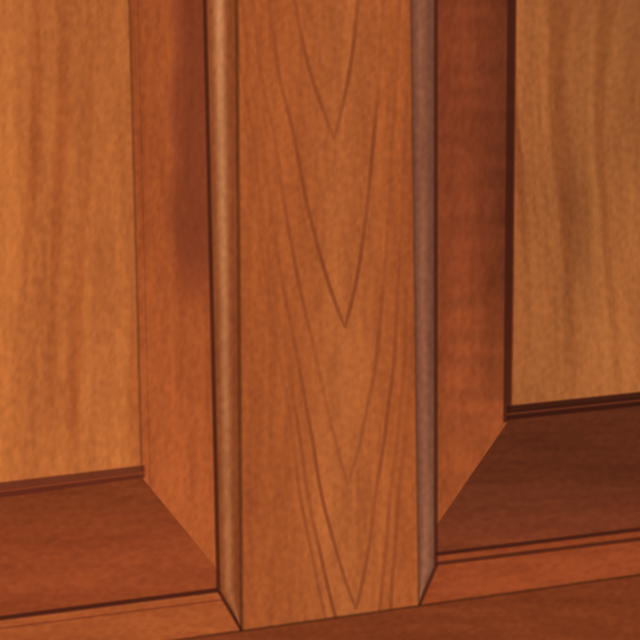
A WebGL 2 fragment shader for this texture:

```glsl
#version 300 es
precision highp float;

uniform vec2 u_resolution;
out vec4 fragColor;

const vec3 HONEY = vec3(0.76, 0.42, 0.205);
const vec3 CHERRY = vec3(0.655, 0.33, 0.16);
const vec3 RUSSET = vec3(0.62, 0.305, 0.15);
const vec3 MAHOGANY = vec3(0.53, 0.24, 0.12);
const vec3 UMBER = vec3(0.39, 0.18, 0.10);
const vec3 GOLDEN = vec3(0.665, 0.385, 0.20);
const vec3 MAUVE = vec3(0.55, 0.33, 0.235);
const vec3 SHEEN = vec3(0.79, 0.52, 0.33);
const vec3 GROOVE = vec3(0.24, 0.10, 0.065);
const float EDGE = 0.0028;
const float BROAD_GRAIN = 0.12;
const float FIBRE_GRAIN = 0.17;
const float PORE_GRAIN = 0.15;
const int ARCHES = 6;

float hash(vec2 p) {
  return fract(sin(dot(p, vec2(127.1, 311.7))) * 43758.5453);
}

float noise(vec2 p) {
  vec2 i = floor(p), f = fract(p);
  f = f * f * (3.0 - 2.0 * f);
  return mix(mix(hash(i), hash(i + vec2(1, 0)), f.x),
             mix(hash(i + vec2(0, 1)), hash(i + vec2(1, 1)), f.x), f.y);
}

float inside(float d) {
  float soft = max(EDGE, 0.7 / u_resolution.y);
  return smoothstep(-soft, soft, d);
}

float stroke(float d, float halfWidth) {
  return inside(halfWidth - abs(d));
}

// Fibres run along y
vec3 wood(vec2 p, vec3 tone, float seed) {
  vec2 q = p + seed * vec2(1.0, 1.7);
  float broad = noise(q * vec2(18.0, 1.8)) - 0.5;
  float fibre = 0.6 * noise(q * vec2(64.0, 5.0)) + 0.4 * noise(q * vec2(130.0, 13.0)) - 0.5;
  mat2 tilt = mat2(0.94, 0.34, -0.34, 0.94);
  float pores = 0.5 * noise(tilt * q * vec2(210.0, 120.0)) + 0.5 * noise(q * vec2(170.0, 75.0)) - 0.5;
  float grain = BROAD_GRAIN * broad + FIBRE_GRAIN * fibre + PORE_GRAIN * pores;
  return tone * (1.0 + grain * vec3(0.9, 1.15, 1.15));
}

// Nested pointed growth rings, fading outwards
float archGrain(vec2 p) {
  float wobble = 0.010 * (noise(p * vec2(7.0, 9.0)) - 0.5);
  float d = abs(p.x - mix(0.560, 0.508, p.y) + wobble);
  float ink = 0.0;
  for (int i = 0; i < ARCHES; i++) {
    float k = float(i);
    float rise = p.y - (0.785 - 0.32 * k + 0.025 * k * k);
    float spread = (sqrt(6.76 + 140.0 * max(rise, 0.0)) - 2.6) / 70.0;
    float gap = length(vec2(d - spread, min(rise, 0.0)));
    float strength = 0.25 + 0.75 * noise(vec2(k * 5.0 + step(0.535, p.x) * 3.0, p.y * 9.0));
    strength *= mix(1.0, 0.3, smoothstep(0.05, 0.10, d));
    ink = max(ink, strength * (1.0 - smoothstep(0.0005, 0.0055, gap)));
  }
  return ink;
}

vec3 leftPanel(vec2 p) {
  float fieldEdge = 0.228 - 0.026 * p.y;
  float sill = 0.234 + 0.13 * p.x;
  float miter = 0.255 - 1.22 * (p.x - 0.221);
  vec3 col = wood(p, HONEY * (1.0 - 0.09 * p.y), 2.0);
  float streak = noise(vec2(p.x * 46.0 + 0.6 * sin(p.y * 5.0), p.y * 2.5));
  col *= 1.0 - smoothstep(0.6, 0.95, streak) * vec3(0.07, 0.13, 0.15);

  vec3 side = wood(p, RUSSET * mix(1.14, 1.0, p.y), 7.0);
  float stain = smoothstep(0.265, 0.295, p.x + 0.02 * noise(p * 12.0)) * smoothstep(0.48, 0.62, p.y);
  side = mix(side, wood(p, vec3(0.47, 0.21, 0.125), 4.0), 0.75 * stain);
  col = mix(col, side, inside(p.x - fieldEdge));
  col *= 1.0 - 0.22 * stroke(p.x - fieldEdge, 0.002);
  col *= 1.0 - 0.10 * stroke(p.x - fieldEdge - 0.013, 0.001);

  vec3 base = wood(p.yx, MAHOGANY * (1.08 - 0.16 * smoothstep(0.12, 0.25, p.y)), 5.0);
  col = mix(col, base, inside(sill - p.y) * inside(miter - p.y));
  float crease = inside(fieldEdge + 0.005 - p.x);
  col = mix(col, GROOVE * 1.5, 0.8 * crease * stroke(p.y - sill, 0.012 - 0.01 * p.x));
  col = mix(col, MAHOGANY * 1.1, 0.7 * crease * stroke(p.y - sill + 0.002, 0.0015));

  float foot = 0.034 + 0.129 * p.x;
  col = mix(col, wood(p.yx, RUSSET * 1.05, 9.0), inside(foot - p.y));
  col = mix(col, GROOVE, 0.85 * stroke(p.y - foot, 0.0035));
  return mix(col, GROOVE * 1.7, 0.5 * stroke(p.y - foot + 0.016, 0.0015));
}

vec3 rightPanel(vec2 p) {
  float fieldEdge = 0.785 + 0.010 * p.y;
  float sill = 0.360 + 0.105 * (p.x - 0.805);
  float miter = 0.333 + 1.45 * (p.x - 0.788);
  float shade = smoothstep(0.45, 1.1, p.y) * smoothstep(0.78, 1.0, p.x);
  vec2 bent = p + vec2(0.015 * sin(p.y * 7.0 + p.x * 9.0), 0.0);
  vec3 field = wood(bent, GOLDEN * (1.0 - 0.16 * shade), 11.0);
  float streak = smoothstep(0.55, 0.9, noise(bent * vec2(42.0, 2.5)));
  field *= 1.0 - streak * vec3(0.10, 0.15, 0.17);
  vec2 smudge = (p - vec2(0.905, 0.65)) / vec2(0.035, 0.16);
  field *= 1.0 - 0.14 * exp(-dot(smudge, smudge));

  // Rippled figure across the upright bevel
  float ripple = noise(p * vec2(18.0, 55.0)) - 0.5;
  vec3 side = wood(p, mix(RUSSET, UMBER * 1.27, smoothstep(0.2, 0.72, p.y)), 3.0);
  side *= (1.0 + 0.12 * ripple) * (1.0 - 0.18 * smoothstep(0.72, 0.79, p.x) * smoothstep(0.3, 0.55, p.y));
  vec3 col = mix(side, field, inside(p.x - fieldEdge - 0.012));
  col = mix(col, GROOVE, 0.8 * stroke(p.x - fieldEdge - 0.004, 0.006) * inside(p.y - 0.34));

  vec3 base = wood(p.yx, UMBER * mix(1.2, 0.93, smoothstep(0.14, 0.28, p.y)), 8.0);
  col = mix(col, base, inside(sill - p.y) * inside(miter - p.y));
  float crease = inside(p.x - fieldEdge - 0.003);
  col = mix(col, GROOVE * 0.9, 0.9 * crease * stroke(p.y - sill + 0.004, 0.011));
  col = mix(col, MAHOGANY, 0.6 * crease * stroke(p.y - sill + 0.006, 0.0015));

  float foot = 0.134 + 0.122 * (p.x - 0.681);
  col = mix(col, wood(p.yx, MAHOGANY * 1.08, 6.0), inside(foot - p.y));
  col = mix(col, GROOVE, 0.85 * stroke(p.y - foot, 0.003));
  return mix(col, GROOVE, 0.7 * stroke(p.y - foot + 0.015, 0.003));
}

void main() {
  vec2 p = gl_FragCoord.xy / u_resolution;
  float beadLeft = max(0.343 - 0.023 * p.y, 0.341 + 0.58 * (0.078 - p.y));
  float stileLeft = 0.378 - 0.008 * p.y;
  float stileRight = 0.655 - 0.013 * p.y;
  float beadRight = min(0.681, 0.681 - 0.43 * (0.115 - p.y));
  vec3 col = mix(leftPanel(p), rightPanel(p), step(0.5, p.x));

  // Rounded beads beside the stile
  float u = (p.x - beadLeft) / max(stileLeft - beadLeft, 0.002);
  vec3 bead = mix(RUSSET * 0.86, SHEEN, exp(-pow((u - 0.45) / 0.2, 2.0)) * mix(0.45, 0.9, p.y));
  col = mix(col, wood(p, bead, 1.0), inside(p.x - beadLeft) * inside(0.5 - p.x));
  col = mix(col, GROOVE, 0.75 * stroke(p.x - beadLeft, 0.003) * inside(0.5 - p.x));
  float v = (p.x - stileRight) / max(beadRight - stileRight, 0.002);
  vec3 dull = MAUVE * (0.84 + 0.22 * exp(-pow((v - 0.4) / 0.25, 2.0)));
  col = mix(col, wood(p, dull, 12.0), inside(beadRight - p.x) * inside(p.x - 0.5));
  col = mix(col, GROOVE, 0.7 * stroke(p.x - beadRight, 0.003));

  // Central stile
  float heart = exp(-pow((p.x - 0.535) / 0.06, 2.0));
  vec3 stile = wood(p, CHERRY * (0.97 + vec3(0.08, 0.16, 0.20) * heart), 10.0);
  stile = mix(stile, UMBER * 1.15, 0.65 * archGrain(p));
  col = mix(col, stile, inside(p.x - stileLeft) * inside(stileRight - p.x));
  col *= 1.0 - 0.28 * stroke(p.x - stileLeft, 0.003);
  col *= 1.0 - 0.18 * stroke(p.x - stileRight, 0.002);

  // Bottom rail
  float rail = -0.039 + 0.141 * p.x;
  col = mix(col, wood(p.yx, MAHOGANY * 0.92, 13.0), inside(rail - p.y));
  col *= 1.0 - 0.3 * stroke(p.y - rail, 0.002);
  fragColor = vec4(col, 1.0);
}
```
